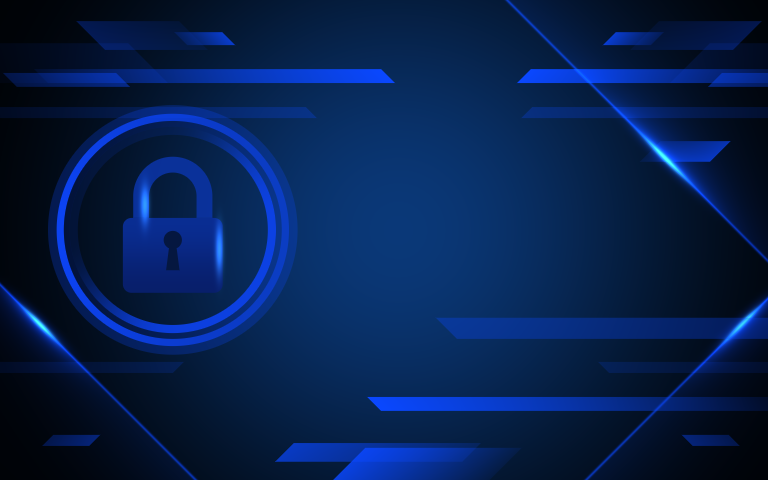
Reproduce this background procedurally as a Shadertoy shader.

```glsl
// Layout units: the canvas is 100 high and 160 wide, origin at the lower left
const vec2 CANVAS = vec2(160.0, 100.0);
const vec2 GLOW_CENTRE = vec2(83.0, 52.0);
const float GLOW_RADIUS = 95.0;
const vec3 GLOW_COLOUR = vec3(0.04, 0.22, 0.47);
const vec3 EDGE_COLOUR = vec3(0.0, 0.01, 0.025);
const vec3 BAR_BLUE = vec3(0.04, 0.28, 1.0);
const vec3 BEAM_BLUE = vec3(0.03, 0.20, 0.80);
const vec3 BEAM_HOT = vec3(0.25, 0.75, 0.80);
const vec3 GLINT_BLUE = vec3(0.16, 0.42, 0.70);
const vec3 RING_BLUE = vec3(0.05, 0.27, 0.98);
const vec3 LOCK_TOP = vec3(0.04, 0.20, 0.64);
const vec3 LOCK_BASE = vec3(0.03, 0.12, 0.42);
const vec3 KEYHOLE = vec3(0.02, 0.09, 0.25);
const vec2 BADGE = vec2(36.0, 52.1);
const float TOP_MIRROR = 174.6;
const float BASE_MIRROR = 162.9;

// Antialiased coverage of a signed distance
float fill(float d) {
    return clamp(0.5 - d * iResolution.y / CANVAS.y, 0.0, 1.0);
}

// Slanted bar: span = left, right, bottom, top; alpha fades from left to right
void bar(inout vec3 col, vec2 p, vec4 span, float slant, vec2 alpha) {
    float x = p.x + slant * (p.y - span.z);
    float side = max(span.x - x, x - span.y) * 0.7071;
    float d = max(side, max(span.z - p.y, p.y - span.w));
    float t = clamp((x - span.x) / (span.y - span.x), 0.0, 1.0);
    col = mix(col, BAR_BLUE, fill(d) * mix(alpha.x, alpha.y, t));
}

float spot(vec2 offset, vec2 size) {
    vec2 q = offset / size;
    return exp(-dot(q, q));
}

// Diagonal light: thin line, hot core and haze on the side of the normal
vec3 beam(vec2 p, vec2 centre, vec2 normal, float size) {
    vec2 n = normalize(normal);
    vec2 q = p - centre;
    float along = dot(q, vec2(-n.y, n.x));
    float across = dot(q, n);
    float side = 1.0 - fill(across);
    float haze = side * exp(-across / (3.0 * size)) * exp(-pow(along / (17.0 * size), 2.0));
    float veil = side * exp(-across / 9.0) * 0.10;
    float line = exp(-pow(across / 0.28, 2.0)) * 0.65;
    vec2 local = vec2(along, across);
    return BEAM_BLUE * (line + 0.55 * haze + veil)
         + BEAM_HOT * spot(local, vec2(5.0 * size, 0.55))
         + BEAM_BLUE * 0.5 * spot(local, vec2(10.0 * size, 1.3));
}

float ring(float r, float inner, float outer) {
    return fill(max(inner - r, r - outer));
}

void drawBadge(inout vec3 col, vec2 p) {
    vec2 q = p - BADGE;
    float r = length(q);
    vec2 dir = q / max(r, 0.001);
    float lit = smoothstep(-0.7, 0.7, dot(dir, normalize(vec2(0.75, -0.65))));
    float left = 0.5 - 0.5 * dir.x;
    col = mix(col, BAR_BLUE, 0.25 * ring(r, 21.5, 26.0));
    col = mix(col, RING_BLUE, mix(0.50, 0.95, left) * ring(r, 22.7, 24.2));
    col = mix(col, EDGE_COLOUR, 0.35 * left * ring(r, 21.5, 22.7));
    col = mix(col, RING_BLUE, mix(0.12, 0.85, lit) * ring(r, 19.8, 21.5));
}

void drawLock(inout vec3 col, vec2 p) {
    // Shackle and body
    vec2 q = p - vec2(BADGE.x, 59.1);
    float shackle = abs(length(vec2(q.x, max(q.y, 0.0))) - 6.6) - 1.65;
    col = mix(col, LOCK_TOP, fill(max(shackle, 54.6 - p.y)) * 0.9);
    vec2 b = abs(p - vec2(BADGE.x, 46.8)) - vec2(10.4, 7.8) + 1.8;
    float body = length(max(b, 0.0)) + min(max(b.x, b.y), 0.0) - 1.8;
    vec3 shade = mix(LOCK_BASE, LOCK_TOP, 0.7 * smoothstep(39.0, 54.6, p.y));
    col = mix(col, shade, fill(body));

    // Keyhole
    float halfWidth = mix(1.4, 0.75, clamp((p.y - 43.7) / 5.0, 0.0, 1.0));
    float stem = max(abs(q.x) - halfWidth, abs(p.y - 46.6) - 2.9);
    float hole = min(length(p - vec2(BADGE.x, 50.0)) - 1.9, stem);
    col = mix(col, KEYHOLE, fill(hole));

    // Glints
    col += GLINT_BLUE * spot(p - vec2(30.2, 57.3), vec2(0.85, 3.6));
    col += GLINT_BLUE * spot(p - vec2(45.7, 47.9), vec2(0.75, 4.6));
}

void mainImage(out vec4 fragColor, in vec2 fragCoord) {
    vec2 p = (fragCoord - 0.5 * iResolution.xy) / iResolution.y * CANVAS.y + 0.5 * CANVAS;
    float falloff = smoothstep(0.0, GLOW_RADIUS, length(p - GLOW_CENTRE));
    vec3 col = mix(GLOW_COLOUR, EDGE_COLOUR, falloff);

    // Mirrored bars and lower beams
    for (int i = 0; i < 2; i++) {
        vec2 a = vec2(i == 0 ? p.x : TOP_MIRROR - p.x, p.y);
        vec2 b = vec2(i == 0 ? p.x : BASE_MIRROR - p.x, p.y);
        float tip = i == 0 ? 82.3 : 66.9;
        bar(col, a, vec4(-15.0, 35.0, 82.7, 91.0), 1.0, vec2(0.0, 0.12));
        bar(col, a, vec4(21.9, 43.3, 89.6, 95.6), 1.0, vec2(0.28, 0.08));
        bar(col, a, vec4(39.0, 49.0, 90.6, 93.3), 1.0, vec2(0.15, 0.75));
        bar(col, a, vec4(10.0, tip, 82.7, 85.6), 1.0, vec2(0.08, 1.0));
        bar(col, a, vec4(3.5, 27.1, 81.9, 84.8), 1.0, vec2(0.22, 0.45));
        bar(col, a, vec4(-15.0, 66.0, 75.4, 77.7), 1.0, vec2(0.06, 0.26));
        bar(col, b, vec4(-15.0, 36.0, 22.3, 24.6), -1.0, vec2(0.06, 0.16));
        bar(col, b, vec4(8.8, 18.6, 7.1, 9.4), -1.0, vec2(0.25, 0.40));
        col += beam(b, vec2(8.4, 32.4), vec2(-1.0), 0.75);
    }

    // Single bars and upper beam
    bar(col, p, vec4(133.3, 147.9, 66.3, 70.6), -1.0, vec2(0.10, 0.65));
    bar(col, p, vec4(95.2, 175.0, 29.4, 33.8), 1.0, vec2(0.32, 0.30));
    bar(col, p, vec4(79.4, 165.0, 14.4, 17.3), 1.0, vec2(1.0, 0.08));
    bar(col, p, vec4(57.3, 96.3, 3.8, 7.7), -1.0, vec2(0.70, 0.15));
    bar(col, p, vec4(69.4, 102.0, 0.0, 6.7), -1.0, vec2(0.85, 0.08));
    col += beam(p, vec2(138.6, 67.0), vec2(1.0), 1.0);

    drawBadge(col, p);
    drawLock(col, p);
    fragColor = vec4(clamp(col, 0.0, 1.0), 1.0);
}
```
